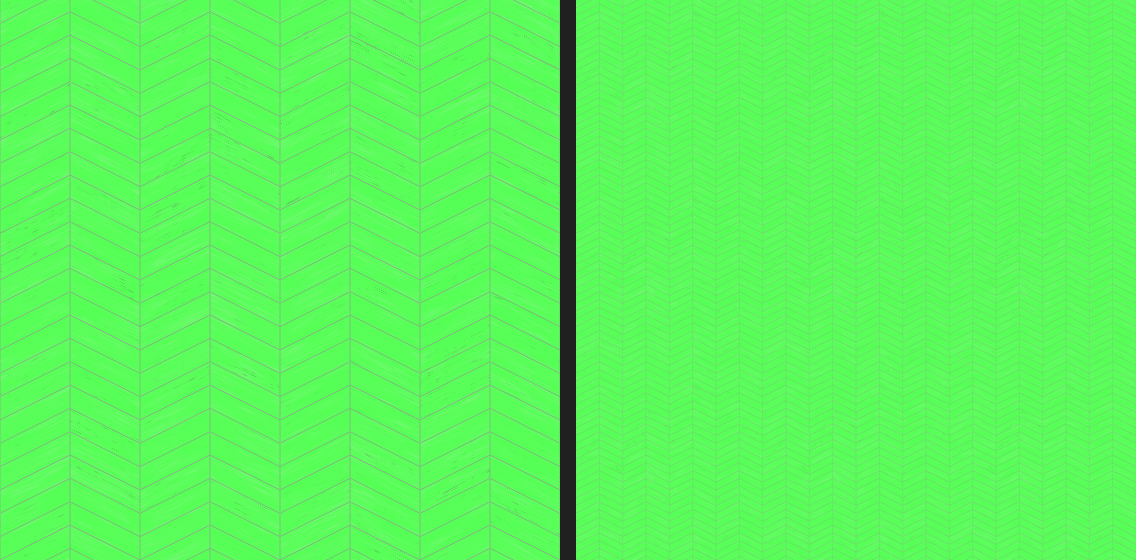
Left: one tile. Right: repeated 3 by 3.
This texture is drawn by a Shadertoy shader. Its source:

```glsl
// Chevron parquet of green planks with thin grey joints and fine streaky grain.
#define COLUMNS 8.0         // plank columns across, must be even
#define ROWS 24.0           // planks down each column
#define RISE 1.5            // climb of a plank over one column, in rows
#define JOINT_WIDTH 0.00108 // in canvas units
#define GRAIN vec2(5.0, 36.0) // streak cells along and across a plank
#define PALE_AMOUNT 0.6
#define DARK_AMOUNT 0.6

const vec3 PLANK_COLOR = vec3(0.335, 1.0, 0.335);
const vec3 PALE_COLOR  = vec3(0.47, 0.97, 0.47);
const vec3 DARK_COLOR  = vec3(0.35, 0.66, 0.35);
const vec3 JOINT_COLOR = vec3(0.58, 0.58, 0.58);

// Integer hash of a cell and a seed, from 0 to 1
float hash(vec2 cell, float seed) {
    uvec3 v = uvec3(vec3(cell, seed)) * 1664525u + 1013904223u;
    v.x += v.y * v.z; v.y += v.z * v.x; v.z += v.x * v.y;
    v ^= v >> 16u;
    v.x += v.y * v.z; v.y += v.z * v.x; v.z += v.x * v.y;
    return float(v.z >> 8u) / 16777216.0;
}

// Value noise, a separate field for each seed
float noise(vec2 p, float seed) {
    vec2 cell = floor(p), f = fract(p);
    f = f * f * (3.0 - 2.0 * f);
    float low  = mix(hash(cell, seed), hash(cell + vec2(1, 0), seed), f.x);
    float high = mix(hash(cell + vec2(0, 1), seed), hash(cell + vec2(1, 1), seed), f.x);
    return mix(low, high, f.y);
}

// Share of a pixel covered by a line whose centre lies at distance d
float lineCoverage(float d, float pixel) {
    float w = 0.5 * JOINT_WIDTH, h = 0.5 * pixel;
    return clamp((min(d + h, w) - max(d - h, -w)) / pixel, 0.0, 1.0);
}

// Grain in plank coordinates: x along the plank, y across it
vec3 plankColor(vec2 local, float id) {
    float wear = hash(vec2(3.0, 7.0), id);
    float tone = hash(vec2(11.0, 5.0), id);

    // Pale streaks gather in soft, elongated patches
    float palePatch = smoothstep(0.25, 0.8, noise(local * vec2(2.5, 3.0), id + 200.0));
    float paleStreak = smoothstep(0.4, 0.9, noise(local * GRAIN * vec2(0.8, 0.8), id + 400.0));
    float haze = 0.2 * tone * noise(local * vec2(2.0, 12.0), id + 600.0);
    vec3 color = mix(PLANK_COLOR, PALE_COLOR, PALE_AMOUNT * palePatch * paleStreak + haze);

    // Hair-thin dark scratches, dense on a few worn planks
    float darkPatch = smoothstep(0.5, 0.9, noise(local * vec2(3.5, 3.0), id + 800.0) + 0.15 * wear);
    float scratch = smoothstep(0.74, 0.96, noise(local * GRAIN * vec2(1.6, 1.0), id + 1000.0));
    return mix(color, DARK_COLOR, DARK_AMOUNT * darkPatch * scratch * (0.2 + 0.8 * wear * wear));
}

void mainImage(out vec4 fragColor, in vec2 fragCoord) {
    vec2 uv = fragCoord / iResolution.xy;
    float pixel = 1.0 / iResolution.y;

    // Mirror every second column, then shear so planks become level rows
    float x = uv.x * COLUMNS;
    float column = mod(floor(x), COLUMNS);
    float along = mod(column, 2.0) < 0.5 ? fract(x) : 1.0 - fract(x);
    float y = uv.y * ROWS - RISE * along;
    float id = column * ROWS + mod(floor(y), ROWS);

    vec3 color = plankColor(vec2(along, fract(y)), id);

    // Joints between columns and between planks
    float slope = RISE * COLUMNS / ROWS;
    float columnDist = abs(x - round(x)) / COLUMNS;
    float rowDist = abs(y - round(y)) / (ROWS * sqrt(1.0 + slope * slope));
    float joint = max(lineCoverage(columnDist, pixel), lineCoverage(rowDist, pixel));

    fragColor = vec4(mix(color, JOINT_COLOR, joint), 1.0);
}
```
